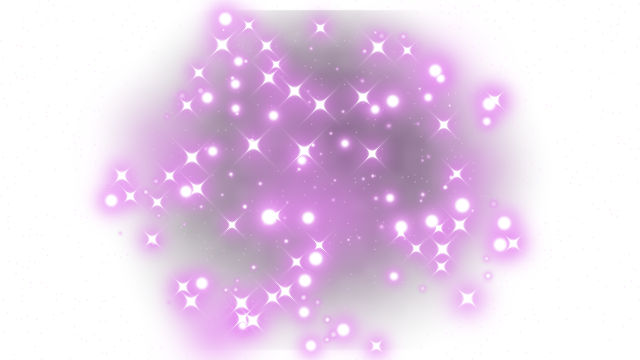
A Shadertoy shader for this background:

```glsl
#define CENTER vec2(-0.01, 0.0)
#define CLOUD_AXES vec2(0.63, 0.56)
#define STAR_AXES vec2(0.58, 0.48)
#define FRAME_HALF_HEIGHT 0.472
#define SPARKLES 46
#define DISCS 34
#define DOTS 80
#define DUST_CELLS 55.0
#define ASH vec3(0.60, 0.59, 0.60)
#define PLUM vec3(0.51, 0.39, 0.53)
#define ORCHID vec3(0.90, 0.54, 0.94)
#define PETAL vec3(0.98, 0.80, 1.00)

float hash(float n) {
    return fract(sin(n * 127.1) * 43758.5453);
}

float hash2(vec2 p) {
    return fract(sin(dot(p, vec2(127.1, 311.7))) * 43758.5453);
}

float noise(vec2 p) {
    vec2 cell = floor(p), f = fract(p);
    f = f * f * (3.0 - 2.0 * f);
    float low = mix(hash2(cell), hash2(cell + vec2(1, 0)), f.x);
    float high = mix(hash2(cell + vec2(0, 1)), hash2(cell + vec2(1, 1)), f.x);
    return mix(low, high, f.y);
}

float glow(vec2 d, float radius) {
    return exp(-dot(d, d) / (radius * radius));
}

float disc(vec2 d, float radius, float soft) {
    return 1.0 - smoothstep(radius - soft, radius + soft, length(d));
}

// Jittered golden spiral; a low spread pushes points outwards
vec2 scatter(int i, int count, float spread, float seed) {
    float n = float(i);
    float angle = n * 2.4 + seed + 1.4 * (hash(n + seed) - 0.5);
    float radius = pow((n + 0.5) / float(count), spread);
    radius *= mix(0.85, 1.08, hash(n + seed + 31.0));
    return CENTER + STAR_AXES * radius * vec2(cos(angle), sin(angle));
}

// Pair of thin diagonal rays
float rays(vec2 q, float reach, float width) {
    vec2 a = abs(q);
    vec2 taper = max(1.0 - a / reach, 0.0);
    vec2 thin = exp(-a.yx / (width * (0.3 + taper)));
    return max(taper.x * taper.x * thin.x, taper.y * taper.y * thin.y);
}

// Dark smoke, plum in the middle and grey outside
vec3 smoke(vec2 p, float px) {
    float r = length((p - CENTER) / CLOUD_AXES) + 0.12 * (noise(p * 5.0) - 0.5);
    float density = 1.0 - smoothstep(0.42, 1.02, r);
    density *= mix(0.72, 0.97, smoothstep(-0.4, 0.15, p.y));
    density *= 0.9 + 0.1 * noise(p * 28.0);
    density *= 1.0 - smoothstep(-px, px, abs(p.y) - FRAME_HALF_HEIGHT);
    float middle = glow((p - vec2(0.09, 0.06)) / vec2(1.0, 1.15), 0.36);
    return mix(vec3(1.0), mix(ASH, PLUM, middle), density);
}

// Wide tints where the lights crowd together
float haze(vec2 p) {
    float h = 0.45 * glow(p - vec2(-0.08, -0.04), 0.14);
    h += 0.45 * glow(p - vec2(0.07, -0.11), 0.13);
    h += 0.55 * glow(p - vec2(0.31, 0.28), 0.11);
    h += 0.45 * glow(p - vec2(0.42, 0.03), 0.10);
    h += 0.60 * glow(p - vec2(-0.29, -0.42), 0.09);
    h += 0.45 * glow(p - vec2(-0.43, 0.09), 0.12);
    h += 0.35 * glow(p - vec2(-0.12, 0.21), 0.10);
    return min(h, 0.75);
}

void mainImage(out vec4 fragColor, in vec2 fragCoord) {
    float px = 1.0 / iResolution.y;
    vec2 p = (fragCoord - 0.5 * iResolution.xy) * px;
    vec3 color = smoke(p, px);
    float clear = 1.0 - haze(p), flare = 0.0, core = 0.0;

    // Four-pointed sparkles
    for (int i = 0; i < SPARKLES; i++) {
        vec2 d = p - scatter(i, SPARKLES, 0.38, 2.0);
        float size = mix(0.75, 1.25, hash(float(i) + 71.0));
        vec2 q = vec2(d.x + d.y, d.x - d.y) * 0.7071;
        vec2 tip = sqrt(abs(q) / (0.034 * size));
        clear *= 1.0 - 0.62 * glow(d, 0.046 * size);
        flare = max(flare, rays(q, 0.105 * size, 0.0022));
        core = max(core, 1.0 - smoothstep(0.72, 1.1, tip.x + tip.y));
        core = max(core, glow(d, 0.009 * size));
    }

    // Round lights with wide halos
    for (int i = 0; i < DISCS; i++) {
        vec2 d = p - scatter(i, DISCS, 0.48, 9.0);
        float radius = mix(0.009, 0.022, pow(hash(float(i) + 17.0), 1.6));
        clear *= 1.0 - 0.72 * glow(d, radius * 2.8);
        flare = max(flare, glow(d, radius * 1.35));
        core = max(core, disc(d, radius, 0.003 + px));
    }

    // Small dots, some of them dim
    for (int i = 0; i < DOTS; i++) {
        vec2 d = p - scatter(i, DOTS, 0.62, 23.0);
        float radius = mix(0.002, 0.007, pow(hash(float(i) + 5.0), 2.0));
        float power = mix(0.35, 1.0, hash(float(i) + 53.0));
        clear *= 1.0 - 0.6 * glow(d, radius * 2.2);
        core = max(core, power * disc(d, radius, 0.001 + px));
    }

    // Fine dust
    vec2 cell = floor(p * DUST_CELLS);
    vec2 offset = 0.2 + 0.6 * vec2(hash2(cell), hash2(cell + 19.0));
    float speck = disc(p - (cell + offset) / DUST_CELLS, 0.0012, px);
    float kept = step(0.84, hash2(cell + 47.0));
    flare = max(flare, 0.75 * speck * kept);

    color = mix(color, ORCHID, 1.0 - clear);
    color = mix(color, PETAL, flare * 0.85);
    color = mix(color, vec3(1.0), core);
    fragColor = vec4(color, 1.0);
}
```
